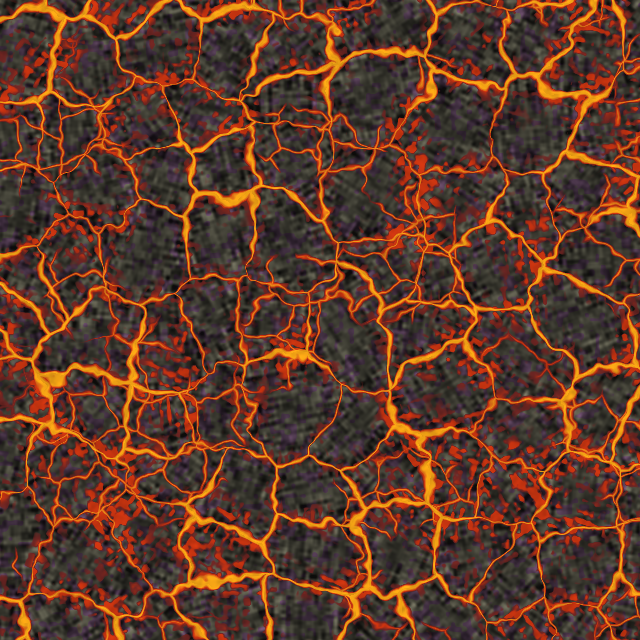
Give the GLSL for this texture, as a WebGL 1 fragment shader.

```glsl
precision highp float;
// Cooling lava: dark, grainy rock plates split by glowing cracks.
// Warped Voronoi borders at two scales give a heat value, which a
// ramp turns into red, orange and yellow; embers speckle the edges.

uniform vec2 u_resolution;

float hash(vec2 p) {
  return fract(sin(dot(p, vec2(127.1, 311.7))) * 43758.545);
}

vec2 hash2(vec2 p) {
  return vec2(hash(p), hash(p + 57.3));
}

float noise(vec2 p) {
  vec2 i = floor(p), f = fract(p);
  f = f * f * (3.0 - 2.0 * f);
  return mix(mix(hash(i), hash(i + vec2(1.0, 0.0)), f.x),
             mix(hash(i + vec2(0.0, 1.0)), hash(i + 1.0), f.x), f.y);
}

float fbm(vec2 p) {
  float sum = 0.0, amp = 0.5;
  for (int i = 0; i < 4; i++) {
    sum += amp * noise(p);
    p = p * 2.03 + 11.7;
    amp *= 0.5;
  }
  return sum;
}

// Voronoi plate: x = distance to its border, y = its hash
vec2 plate(vec2 p) {
  vec2 cell = floor(p), f = fract(p), centre = vec2(0.0);
  float nearest = 9.0, id = 0.0;
  for (int j = -1; j <= 1; j++)
    for (int i = -1; i <= 1; i++) {
      vec2 o = vec2(float(i), float(j));
      vec2 r = o + 0.1 + 0.8 * hash2(cell + o) - f;
      if (dot(r, r) < nearest) {
        nearest = dot(r, r);
        centre = r;
        id = hash(cell + o + 23.0);
      }
    }
  float border = 9.0;
  for (int j = -2; j <= 2; j++)
    for (int i = -2; i <= 2; i++) {
      vec2 o = vec2(float(i), float(j));
      vec2 r = o + 0.1 + 0.8 * hash2(cell + o) - f;
      vec2 gap = r - centre;
      if (dot(gap, gap) > 0.0001)
        border = min(border, dot(0.5 * (centre + r), normalize(gap)));
    }
  return vec2(border, id);
}

// Short streaks whose direction changes from plate to plate
float streaks(vec2 uv, float id) {
  float a = 6.283 * id;
  vec2 q = mat2(cos(a), -sin(a), sin(a), cos(a)) * uv;
  return 0.55 * noise(q * vec2(55.0, 160.0) + 90.0 * id)
       + 0.45 * noise(q * vec2(180.0, 100.0) + 40.0 * id);
}

vec3 lavaRamp(vec3 rock, float heat) {
  vec3 c = mix(rock, vec3(0.41, 0.14, 0.13), smoothstep(0.05, 0.20, heat));
  c = mix(c, vec3(0.76, 0.19, 0.06), smoothstep(0.20, 0.42, heat));
  c = mix(c, vec3(0.85, 0.42, 0.09), smoothstep(0.42, 0.58, heat));
  return mix(c, vec3(0.94, 0.63, 0.08), smoothstep(0.56, 0.80, heat));
}

void main() {
  vec2 uv = gl_FragCoord.xy / u_resolution;
  vec2 warp = vec2(fbm(uv * 14.0), fbm(uv * 14.0 + 40.0)) - 0.5;
  vec2 swell = vec2(noise(uv * 3.0 + 5.0), noise(uv * 3.0 + 70.0));
  vec2 jag = vec2(noise(uv * 60.0 + 3.0), noise(uv * 60.0 + 90.0));
  vec2 p = uv * 8.8 + 0.55 * warp + 0.5 * swell + 0.08 * jag;

  // Main cracks swell and thin out along their length
  vec2 slab = plate(p);
  float d = slab.x;
  float strength = smoothstep(0.22, 0.82, noise(uv * 9.0 + 7.0));
  float width = mix(0.034, 0.066, strength) * (0.5 + 0.9 * noise(uv * 65.0));
  float heat = max(0.0, 1.0 - d / width) * mix(0.70, 1.12, strength);

  // Fine cracks split some of the plates
  float fine = plate(p * 1.6 + 20.0).x;
  float split = smoothstep(0.55, 0.70, noise(uv * 9.0 + 31.0));
  heat = max(heat, max(0.0, 1.0 - fine / 0.06) * 0.68 * split);

  // Embers: red specks along cracks and in wider patches
  float grain = streaks(uv, slab.y);
  float speck = smoothstep(0.42, 0.78, streaks(uv + 3.0, slab.y + 0.2));
  float patches = smoothstep(0.48, 0.85, noise(uv * 11.0 + 53.0)) * exp(-2.5 * d);
  heat = max(heat, min(0.44, speck * (0.65 * patches + 0.42 * exp(-6.5 * d))));

  // Rock: smoother at plate centres, with purple and olive tints
  float rough = mix(1.7, 0.75, smoothstep(0.08, 0.42, d));
  float tint = smoothstep(0.56, 0.72, noise(uv * 120.0 + 13.0));
  vec3 rock = mix(vec3(0.218, 0.215, 0.18), vec3(0.22, 0.16, 0.22), tint);
  rock *= max(0.25, 1.0 + rough * (grain - 0.5) * 1.3);

  vec3 colour = lavaRamp(rock, heat) * (0.86 + 0.28 * grain);
  gl_FragColor = vec4(colour, 1.0);
}
```
